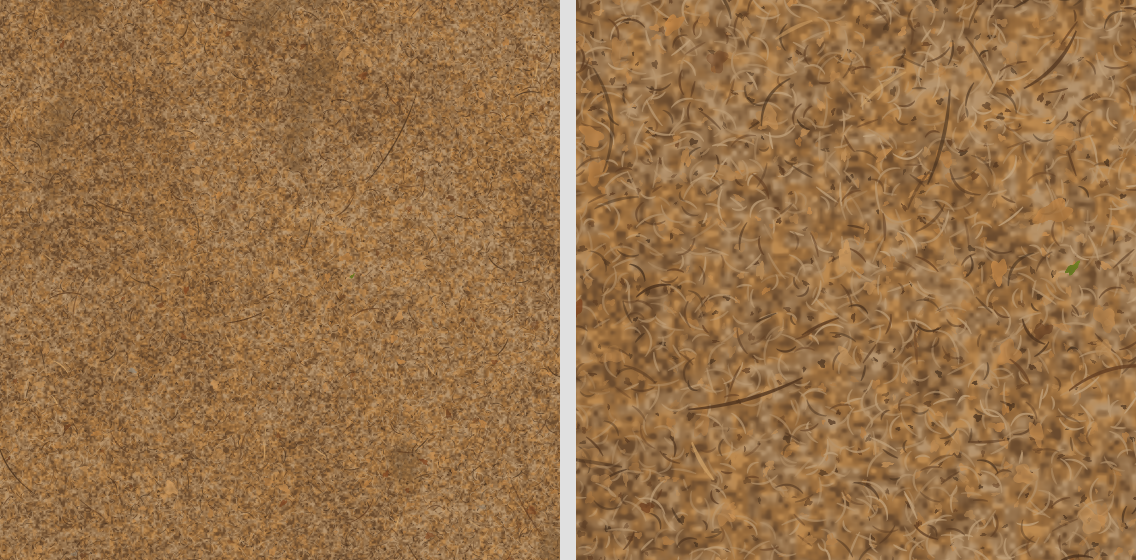
Left: the whole. Right: its middle third, enlarged.
A Shadertoy shader for this texture:

```glsl
const float TAU = 6.2832;

// Ground colours
const vec3 SOIL_DARK = vec3(0.42, 0.295, 0.18);
const vec3 SOIL_GREY = vec3(0.59, 0.45, 0.30);
const vec3 SOIL_WARM = vec3(0.59, 0.415, 0.23);
const vec3 LIGHT_GREY = vec3(0.71, 0.58, 0.43);
const vec3 LIGHT_WARM = vec3(0.74, 0.54, 0.31);
const vec3 STAIN = vec3(0.44, 0.33, 0.21);

// Litter colours
const vec3 FIBRE_PALE = vec3(0.77, 0.65, 0.50);
const vec3 FIBRE_TAN = vec3(0.68, 0.54, 0.38);
const vec3 STRAW = vec3(0.85, 0.68, 0.44);
const vec3 CHIP_ORANGE = vec3(0.75, 0.51, 0.26);
const vec3 CHIP_PALE = vec3(0.78, 0.59, 0.37);
const vec3 RUST = vec3(0.52, 0.27, 0.12);
const vec3 TWIG_DARK = vec3(0.23, 0.16, 0.10);
const vec3 TWIG_BROWN = vec3(0.39, 0.24, 0.13);
const vec3 LEAF = vec3(0.43, 0.52, 0.12);
const vec3 PEBBLE = vec3(0.54, 0.51, 0.46);

// Ground scales and strengths
const float GRAIN_FINE = 290.0;
const float GRAIN_COARSE = 150.0;
const float MOTTLE_SCALE = 45.0;
const float PATCH_SCALE = 5.0;
const float GRAIN_CONTRAST = 1.1;
const float MOTTLE_CONTRAST = 0.4;
const float PATCH_CONTRAST = 0.32;
const float STAIN_STRENGTH = 0.4;

// Integer hash giving four values from 0 to 1
vec4 hash4(vec2 cell, float seed) {
    uvec4 v = uvec4(ivec4(ivec2(cell) + 1000, int(seed), 17));
    v = v * 1664525u + 1013904223u;
    for (int i = 0; i < 2; i++) {
        v.x += v.y * v.w;
        v.y += v.z * v.x;
        v.z += v.x * v.y;
        v.w += v.y * v.z;
        v ^= v >> 16u;
    }
    return vec4(v & 65535u) / 65535.0;
}

float noise(vec2 p, float seed) {
    vec2 cell = floor(p), f = fract(p);
    f = f * f * (3.0 - 2.0 * f);
    float low = mix(hash4(cell, seed).x, hash4(cell + vec2(1, 0), seed).x, f.x);
    float high = mix(hash4(cell + vec2(0, 1), seed).x, hash4(cell + vec2(1, 1), seed).x, f.x);
    return mix(low, high, f.y);
}

float fbm(vec2 p, float seed) {
    float sum = 0.0, weight = 0.5;
    for (int i = 0; i < 4; i++) {
        sum += weight * noise(p, seed + float(i));
        p = mat2(1.6, 1.2, -1.2, 1.6) * p + 3.7;
        weight *= 0.5;
    }
    return sum / 0.9375;
}

float coverage(float dist) {
    return clamp(0.5 - dist * iResolution.y, 0.0, 1.0);
}

vec2 rotate(vec2 p, float angle) {
    float c = cos(angle), s = sin(angle);
    return vec2(c * p.x + s * p.y, c * p.y - s * p.x);
}

// Tapered, bent strands, one per occupied cell
void strands(inout vec3 col, vec2 uv, float cells, float density, float halfLength,
             float halfWidth, float bend, vec3 tintA, vec3 tintB, float opacity, float seed) {
    for (int k = 0; k < 9; k++) {
        vec2 cell = floor(uv * cells) + vec2(k % 3 - 1, k / 3 - 1);
        vec4 place = hash4(cell, seed), form = hash4(cell, seed + 500.0);
        if (place.w > density) continue;
        vec2 p = rotate(uv - (cell + place.xy) / cells, place.z * TAU);
        float reach = halfLength * mix(0.35, 1.0, form.x);
        float curve = bend * (form.y * 2.0 - 1.0) / reach;
        float t = p.x / reach, slope = 2.0 * curve * p.x;
        float across = abs(p.y - curve * p.x * p.x) / sqrt(1.0 + slope * slope);
        float dist = max(across - halfWidth * (1.0 - 0.6 * t * t), abs(p.x) - reach);
        col = mix(col, mix(tintA, tintB, form.z), coverage(dist) * opacity * mix(0.5, 1.0, form.w));
    }
}

// Ragged flat chips, one per occupied cell
void chips(inout vec3 col, vec2 uv, float cells, float density, float radius,
           vec3 tintA, vec3 tintB, float opacity, float seed) {
    for (int k = 0; k < 9; k++) {
        vec2 cell = floor(uv * cells) + vec2(k % 3 - 1, k / 3 - 1);
        vec4 place = hash4(cell, seed), form = hash4(cell, seed + 500.0);
        if (place.w > density) continue;
        vec2 p = rotate(uv - (cell + place.xy) / cells, place.z * TAU);
        p.y *= mix(1.1, 2.3, form.y);
        float angle = atan(p.y, p.x + 1e-6);
        float rim = 1.0 + 0.2 * sin(3.0 * angle + form.z * TAU) + 0.13 * sin(5.0 * angle + form.w * TAU);
        float dist = length(p) - radius * mix(0.4, 1.0, form.x) * rim;
        vec3 tint = mix(tintA, tintB, form.z) * mix(0.85, 1.08, noise(uv * GRAIN_COARSE, seed));
        col = mix(col, tint, coverage(dist) * opacity * mix(0.55, 1.0, form.w));
    }
}

void mainImage(out vec4 fragColor, in vec2 fragCoord) {
    vec2 uv = fragCoord / iResolution.y;

    // Mottled, grainy ground
    float patches = fbm(uv * PATCH_SCALE, 1.0);
    float grain = 0.6 * noise(uv * GRAIN_FINE, 11.0) + 0.4 * noise(uv * GRAIN_COARSE, 12.0);
    float tone = 0.5 + GRAIN_CONTRAST * (grain - 0.5) + PATCH_CONTRAST * (patches - 0.5)
               + MOTTLE_CONTRAST * (fbm(uv * MOTTLE_SCALE, 21.0) - 0.5);
    float warmth = smoothstep(0.3, 0.7, 0.6 * noise(uv * 130.0, 31.0) + 0.4 * fbm(uv * 14.0, 32.0));
    vec3 col = mix(SOIL_GREY, SOIL_WARM, warmth);
    col = mix(col, SOIL_DARK, smoothstep(0.52, 0.06, tone));
    col = mix(col, mix(LIGHT_GREY, LIGHT_WARM, warmth), smoothstep(0.48, 0.92, tone));
    float stain = smoothstep(0.68, 0.80, fbm(uv * vec2(7.0, 5.0), 43.0));
    col = mix(col, STAIN, STAIN_STRENGTH * stain);
    float litter = mix(0.7, 1.0, smoothstep(0.3, 0.6, patches)) * (1.0 - 0.5 * stain);

    // Small crumbs and matted fibres
    chips(col, uv, 95.0, 0.40, 0.0026, TWIG_DARK, TWIG_BROWN, 0.7, 51.0);
    chips(col, uv, 80.0, 0.50, 0.0036, CHIP_ORANGE, CHIP_PALE, 0.75 * litter, 52.0);
    for (int i = 0; i < 3; i++)
        strands(col, uv, 62.0, 0.75, 0.0095, 0.0007, 0.5, FIBRE_PALE, FIBRE_TAN, 0.8 * litter, 60.0 + float(i));
    strands(col, uv, 60.0, 0.65, 0.0085, 0.0007, 0.5, TWIG_DARK, TWIG_BROWN, 0.7, 64.0);

    // Larger chips and rare coloured bits
    chips(col, uv, 28.0, 0.42, 0.0085, CHIP_ORANGE, CHIP_PALE, 0.85 * litter, 71.0);
    chips(col, uv, 16.0, 0.22, 0.0085, RUST, TWIG_BROWN, 0.75, 72.0);
    chips(col, uv, 9.0, 0.22, 0.015, CHIP_ORANGE, CHIP_PALE, 0.85, 73.0);
    chips(col, uv, 8.0, 0.10, 0.009, PEBBLE, PEBBLE, 0.65, 74.0);
    chips(col, uv, 8.0, 0.08, 0.006, LEAF, LEAF, 0.9, 75.0);

    // Straw, twigs and long stems
    strands(col, uv, 10.0, 0.22, 0.020, 0.0012, 0.2, STRAW, CHIP_PALE, 0.85, 81.0);
    strands(col, uv, 22.0, 0.40, 0.018, 0.0009, 0.45, TWIG_DARK, TWIG_BROWN, 0.85, 82.0);
    strands(col, uv, 10.0, 0.28, 0.036, 0.0011, 0.3, TWIG_DARK, TWIG_BROWN, 0.85, 83.0);
    strands(col, uv, 3.5, 0.35, 0.095, 0.0012, 0.3, TWIG_BROWN, TWIG_DARK, 0.8, 84.0);

    fragColor = vec4(col, 1.0);
}
```
